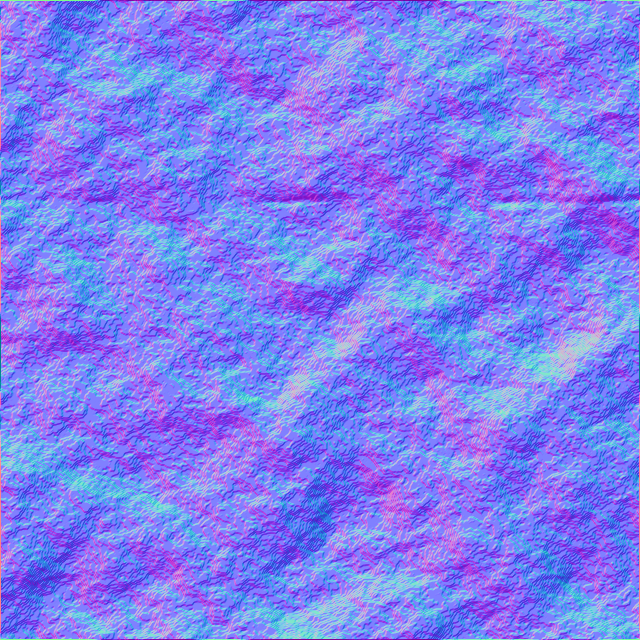
A three.js fragment shader for this texture map:

```glsl
varying vec2 vUv;

const float STEP_HEIGHT = 0.0021;   // rise of one terrace
const float STEP_SOFTNESS = 0.22;   // half width of the terrace edge, in steps
const float TAP = 0.0014;           // half span of the slope measurement
const float FOLD_FREQ = 5.5;
const float FOLD_SLOPE = 0.17;
const float FOLD_STRETCH = 0.42;
const vec2 FOLD_AXIS = vec2(0.8, 0.6);
const float GRAIN_FREQ = 10.0;
const float GRAIN_SLOPE = 0.155;
const float GRAIN_GAIN = 1.16;      // growth of steepness towards fine grain
const vec2 GRAIN_STRETCH = vec2(0.88, 1.06);
const float WARP = 0.012;
const float SEAM_Y = 0.686;
const float SEAM_WIDTH = 0.007;
const float SEAM_HEIGHT = 0.007;
const int FOLD_LAYERS = 2;
const int GRAIN_LAYERS = 5;

float hash(vec2 cell) {
  vec3 q = fract(vec3(cell.xyx) * vec3(0.1031, 0.1030, 0.0973));
  q += dot(q, q.yzx + 33.33);
  return fract((q.x + q.y) * q.z);
}

float cornerRamp(vec2 cell, vec2 offset) {
  float angle = 6.2832 * hash(cell);
  return dot(vec2(cos(angle), sin(angle)), offset);
}

float gradientNoise(vec2 p) {
  vec2 i = floor(p);
  vec2 f = p - i;
  vec2 u = f * f * f * (f * (f * 6.0 - 15.0) + 10.0);
  vec2 e = vec2(1.0, 0.0);
  float low = mix(cornerRamp(i, f), cornerRamp(i + e, f - e), u.x);
  float high = mix(cornerRamp(i + e.yx, f - e.yx), cornerRamp(i + e.xx, f - e.xx), u.x);
  return mix(low, high, u.y);
}

// Long folds that cross along two diagonals
float folds(vec2 p) {
  float sum = 0.0;
  float freq = FOLD_FREQ;
  vec2 risingSide = vec2(-FOLD_AXIS.y, FOLD_AXIS.x);
  vec2 falling = vec2(FOLD_AXIS.x, -FOLD_AXIS.y);
  for (int i = 0; i < FOLD_LAYERS; i++) {
    vec2 a = vec2(dot(p, FOLD_AXIS) * FOLD_STRETCH, dot(p, risingSide));
    vec2 b = vec2(dot(p, falling) * FOLD_STRETCH, dot(p, FOLD_AXIS.yx));
    sum += (gradientNoise(a * freq + 41.3) + gradientNoise(b * freq + 87.6)) / freq;
    freq *= 2.1;
  }
  return sum * FOLD_SLOPE;
}

// Rough grain, steeper towards the fine scales
float grain(vec2 p) {
  float sum = 0.0;
  float freq = GRAIN_FREQ;
  float slope = GRAIN_SLOPE;
  vec2 q = p * GRAIN_STRETCH;
  for (int i = 0; i < GRAIN_LAYERS; i++) {
    sum += slope * gradientNoise(q * freq + 17.7 * float(i + 1)) / freq;
    q = mat2(0.96, 0.28, -0.28, 0.96) * q;
    freq *= 2.06;
    slope *= GRAIN_GAIN;
  }
  return sum;
}

// Broken horizontal ridge
float seam(vec2 p) {
  float strength = smoothstep(-0.1, 0.35, gradientNoise(vec2(p.x * 9.0 + 5.2, 3.4)));
  float d = (p.y - SEAM_Y - 0.003 * sin(p.x * 13.0)) / SEAM_WIDTH;
  return SEAM_HEIGHT * strength * exp(-d * d);
}

// Terraced height; wrapping leaves a thin rim at the borders
float height(vec2 p) {
  p = fract(p);
  vec2 warped = p + WARP * (sin(p.yx * 17.0 + 1.3) + 0.5 * sin(p.yx * 39.0 + p * 11.0));
  float level = (folds(warped) + grain(p) + seam(p)) / STEP_HEIGHT;
  float edge = smoothstep(0.5 - STEP_SOFTNESS, 0.5 + STEP_SOFTNESS, fract(level));
  return (floor(level) + edge) * STEP_HEIGHT;
}

void main() {
  vec2 e = vec2(TAP, 0.0);
  vec2 slope = vec2(height(vUv + e) - height(vUv - e),
                    height(vUv + e.yx) - height(vUv - e.yx)) / (2.0 * TAP);
  // Green points down the canvas
  vec3 normal = normalize(vec3(-slope.x, slope.y, 1.0));
  gl_FragColor = vec4(normal * 0.5 + 0.5, 1.0);
}
```
